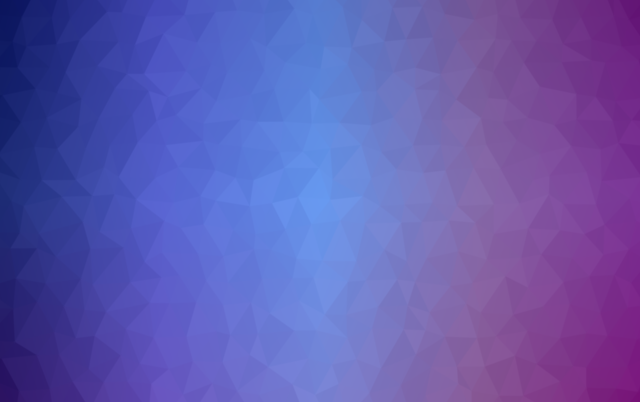
Give the GLSL for this background, as a WebGL 2 fragment shader.

```glsl
#version 300 es
precision highp float;
// Low-poly gradient: a skewed, jittered lattice is split into triangles,
// and each facet takes a nearly flat tone from a smooth navy, blue and
// purple colour field, with a small random shift in brightness.

uniform vec2 u_resolution;
out vec4 fragColor;

const float ROWS = 15.0;        // lattice rows over the canvas height
const float JITTER = 0.56;      // vertex displacement, in cells
const float FLATNESS = 0.72;    // 0 = smooth field, 1 = flat facets
const float TONE_SHIFT = 0.028; // random brightness range of facets

// Sine-free hash giving two values in 0..1
vec2 hash22(vec2 p) {
    vec3 q = fract(vec3(p.xyx) * vec3(0.1031, 0.1030, 0.0973));
    q += dot(q, q.yzx + 33.33);
    return fract((q.xx + q.yz) * q.zy);
}

// Five evenly spaced colours blended from left to right
vec3 ramp(float x, vec3 a, vec3 b, vec3 c, vec3 d, vec3 e) {
    float t = clamp(x, 0.0, 1.0) * 4.0;
    vec3 col = mix(a, b, clamp(t, 0.0, 1.0));
    col = mix(col, c, clamp(t - 1.0, 0.0, 1.0));
    col = mix(col, d, clamp(t - 2.0, 0.0, 1.0));
    return mix(col, e, clamp(t - 3.0, 0.0, 1.0));
}

// Smooth colour field over the canvas, uv in 0..1
vec3 colourField(vec2 uv) {
    vec3 bottom = ramp(uv.x, vec3(0.16, 0.06, 0.37), vec3(0.40, 0.32, 0.74),
        vec3(0.47, 0.51, 0.83), vec3(0.53, 0.34, 0.58), vec3(0.47, 0.07, 0.47));
    vec3 middle = ramp(uv.x, vec3(0.11, 0.17, 0.46), vec3(0.34, 0.39, 0.82),
        vec3(0.40, 0.60, 0.94), vec3(0.53, 0.42, 0.67), vec3(0.48, 0.20, 0.59));
    vec3 top = ramp(uv.x, vec3(0.03, 0.07, 0.35), vec3(0.28, 0.30, 0.73),
        vec3(0.33, 0.48, 0.81), vec3(0.46, 0.33, 0.58), vec3(0.39, 0.08, 0.46));
    float y = clamp(uv.y, 0.0, 1.0) * 2.0;
    return mix(mix(bottom, middle, min(y, 1.0)), top, max(y - 1.0, 0.0));
}

// Position of a lattice vertex, skewed so that cells halve into even triangles
vec2 vertexAt(vec2 id) {
    vec2 s = id + 0.5 + (hash22(id + 71.0) - 0.5) * JITTER;
    return vec2(s.x + 0.5 * s.y, s.y);
}

// Signed distance to the line a-b, positive on its left
float edgeDistance(vec2 p, vec2 a, vec2 b) {
    vec2 e = b - a;
    vec2 q = p - a;
    return (e.x * q.y - e.y * q.x) / length(e);
}

// Colour of one facet in rgb, premultiplied by its soft coverage in a
vec4 facet(vec2 p, vec2 a, vec2 b, vec2 c, vec2 toUv, float blur) {
    float d = min(edgeDistance(p, a, b),
        min(edgeDistance(p, b, c), edgeDistance(p, c, a)));
    float coverage = smoothstep(-blur, blur, d);
    vec2 centre = (a + b + c) / 3.0;
    float shift = (hash22(floor(centre * 64.0)).x - 0.5) * TONE_SHIFT;
    vec3 col = colourField(mix(p, centre, FLATNESS) * toUv) + shift;
    return vec4(col, 1.0) * coverage;
}

void main() {
    vec2 p = gl_FragCoord.xy / u_resolution.y * ROWS;
    vec2 toUv = vec2(u_resolution.y / u_resolution.x, 1.0) / ROWS;
    float blur = ROWS / u_resolution.y;
    vec2 cell = floor(vec2(p.x - 0.5 * p.y, p.y) - 0.5);

    // Gather the facets of the surrounding cells
    vec4 sum = vec4(0.0);
    for (int j = -1; j <= 1; j++) {
        for (int i = -1; i <= 1; i++) {
            vec2 id = cell + vec2(i, j);
            vec2 a = vertexAt(id);
            vec2 b = vertexAt(id + vec2(1.0, 0.0));
            vec2 c = vertexAt(id + vec2(1.0, 1.0));
            vec2 d = vertexAt(id + vec2(0.0, 1.0));
            // Split each cell along its shorter diagonal
            if (distance(b, d) < distance(a, c)) {
                sum += facet(p, a, b, d, toUv, blur);
                sum += facet(p, b, c, d, toUv, blur);
            } else {
                sum += facet(p, a, b, c, toUv, blur);
                sum += facet(p, a, c, d, toUv, blur);
            }
        }
    }

    // Normalise the coverage, with the smooth field filling any sliver
    sum += vec4(colourField(p * toUv), 1.0) * 0.001;
    fragColor = vec4(clamp(sum.rgb / sum.a, 0.0, 1.0), 1.0);
}
```
